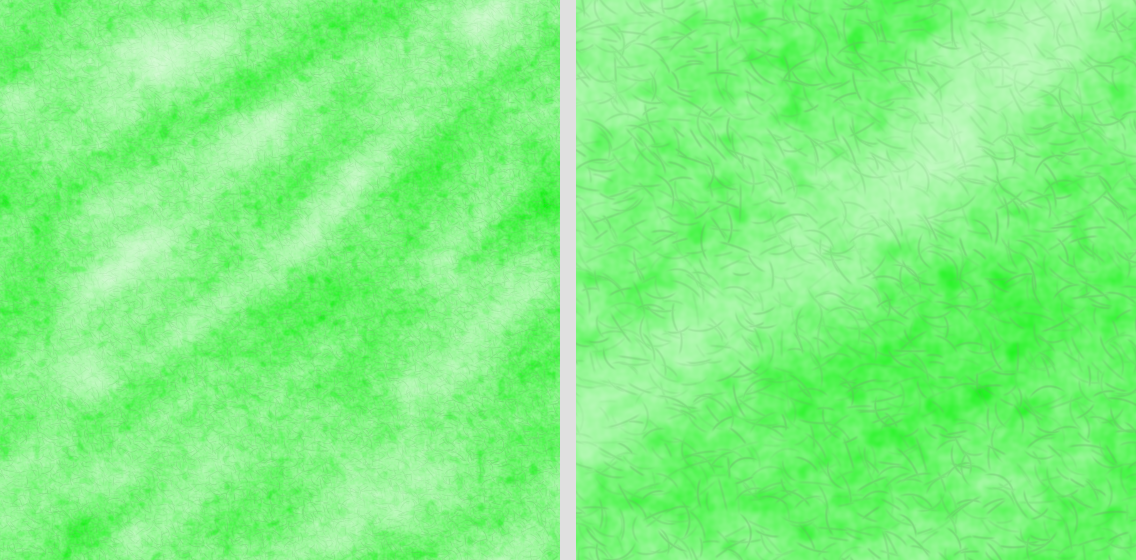
Left: the whole. Right: its middle third, enlarged.
Give the GLSL for this texture, as a Shadertoy shader.

```glsl
#define MEAN_TONE 0.525
#define CLOUD_CONTRAST 0.36
#define GRAIN_CONTRAST 0.13
#define SPOT_DEPTH 0.13
#define FIBRE_CELLS 64
#define FIBRES_PER_CELL 3
#define FIBRE_WIDTH 0.0013
#define FIBRE_STRENGTH 0.42
#define FIBRE_ANGLE -0.45
#define FIBRE_SPREAD 1.15

// Integer hash: three random values in 0..1
vec3 hash3(ivec2 cell, int seed) {
    uvec3 v = uvec3(ivec3(cell, seed)) * 1664525u + 1013904223u;
    v.x += v.y * v.z; v.y += v.z * v.x; v.z += v.x * v.y;
    v ^= v >> 16u;
    v.x += v.y * v.z; v.y += v.z * v.x; v.z += v.x * v.y;
    return vec3(v >> 8u) / 16777216.0;
}

ivec2 wrapCell(ivec2 cell, ivec2 period) {
    return (cell % period + period) % period;
}

float gradientAt(ivec2 cell, ivec2 period, int seed, vec2 offset) {
    float angle = 6.28319 * hash3(wrapCell(cell, period), seed).x;
    return dot(vec2(cos(angle), sin(angle)), offset);
}

// Gradient noise that repeats once across the canvas
float tileNoise(vec2 uv, ivec2 period, int seed) {
    vec2 p = uv * vec2(period);
    ivec2 c = ivec2(floor(p));
    vec2 f = fract(p);
    vec2 s = f * f * f * (f * (f * 6.0 - 15.0) + 10.0);
    float a = gradientAt(c, period, seed, f);
    float b = gradientAt(c + ivec2(1, 0), period, seed, f - vec2(1, 0));
    float d = gradientAt(c + ivec2(0, 1), period, seed, f - vec2(0, 1));
    float e = gradientAt(c + ivec2(1, 1), period, seed, f - vec2(1, 1));
    return mix(mix(a, b, s.x), mix(d, e, s.x), s.y);
}

// Broad clouds, sheared to run along the rising diagonal
float clouds(vec2 uv) {
    vec2 sheared = vec2(uv.x - uv.y, uv.y);
    return tileNoise(sheared, ivec2(5, 4), 1)
         + 0.55 * tileNoise(sheared, ivec2(9, 7), 2)
         + 0.30 * tileNoise(uv, ivec2(8), 3)
         + 0.28 * tileNoise(uv, ivec2(17), 4);
}

// Fine mottling with small curled outlines
float grain(vec2 uv) {
    float sum = 0.0;
    float amplitude = 0.75;
    int cells = 31;
    for (int i = 0; i < 4; i++) {
        sum += amplitude * tileNoise(uv, ivec2(cells), 10 + i);
        cells = cells * 2 - 3;
        amplitude *= 0.95;
    }
    return sum + 0.5 * (abs(tileNoise(uv, ivec2(72), 20)) - 0.2);
}

// Short, thin, bent strokes scattered over a wrapped grid
float fibres(vec2 uv) {
    float cells = float(FIBRE_CELLS);
    vec2 p = uv * cells;
    ivec2 home = ivec2(floor(p));
    float width = FIBRE_WIDTH * cells;
    float soft = max(width, cells / iResolution.y);
    float ink = 0.0;
    for (int y = -1; y <= 1; y++)
    for (int x = -1; x <= 1; x++)
    for (int k = 0; k < FIBRES_PER_CELL; k++) {
        ivec2 cell = home + ivec2(x, y);
        ivec2 id = wrapCell(cell, ivec2(FIBRE_CELLS));
        vec3 place = hash3(id, 30 + k);
        vec3 shape = hash3(id, 40 + k);
        float angle = FIBRE_ANGLE + FIBRE_SPREAD * (2.0 * place.z - 1.0);
        vec2 axis = vec2(cos(angle), sin(angle));
        vec2 q = p - vec2(cell) - place.xy;
        float along = dot(q, axis);
        float across = dot(q, vec2(-axis.y, axis.x));
        across -= (shape.x - 0.5) * 1.4 * along * along;
        float halfLength = mix(0.35, 0.85, shape.y);
        float taper = 1.0 - smoothstep(0.6 * halfLength, halfLength, abs(along));
        float line = 1.0 - smoothstep(0.0, soft, abs(across));
        ink = max(ink, line * taper * mix(0.3, 1.0, shape.z));
    }
    return ink * width / soft;
}

void mainImage(out vec4 fragColor, in vec2 fragCoord) {
    vec2 uv = fragCoord / iResolution.xy;

    // Tone: pale clouds stay smooth, deep ones are mottled
    float tone = MEAN_TONE + CLOUD_CONTRAST * clouds(uv);
    float texture_ = 1.0 - 0.65 * smoothstep(0.45, 0.8, tone);
    float spots = smoothstep(0.12, 0.5, tileNoise(uv, ivec2(53), 50));
    tone += texture_ * (GRAIN_CONTRAST * grain(uv) - SPOT_DEPTH * spots);
    tone = clamp(tone, 0.06, 0.9);

    // Green wash with greyish fibres
    vec3 color = vec3(tone, 0.95 + 0.035 * tone, tone);
    vec3 fibreColor = vec3(0.42, 0.68, 0.42);
    color = mix(color, fibreColor, FIBRE_STRENGTH * texture_ * fibres(uv));
    fragColor = vec4(color, 1.0);
}
```
